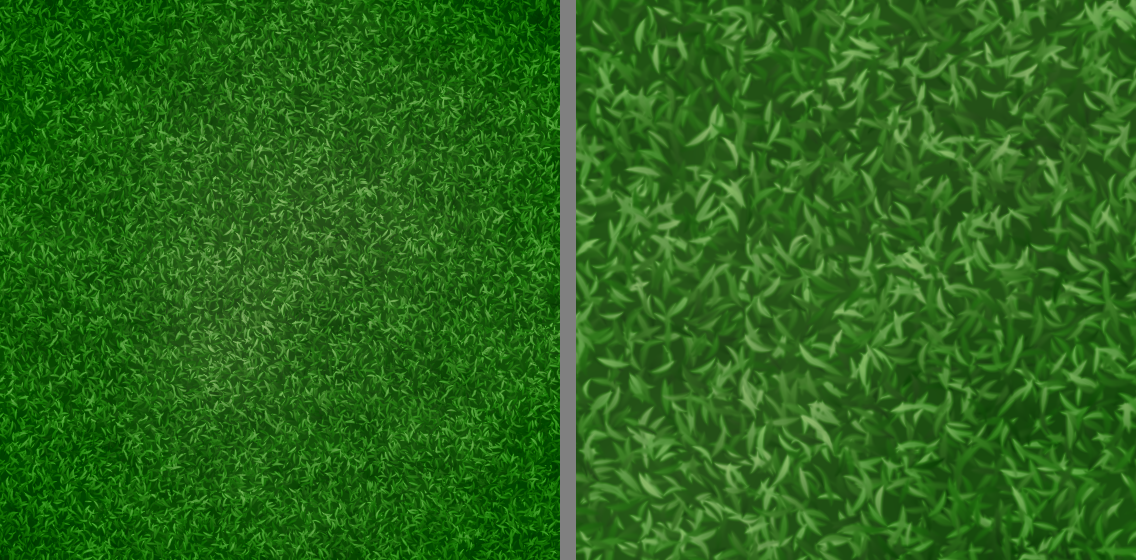
Left, the full canvas; right, a detail of the centre.
Reproduce this texture procedurally as a three.js fragment shader.

```glsl
// Draws a dense lawn of short, curved grass blades with a lighter middle.
varying vec2 vUv;

const int LAYERS = 11;
const float CELL = 0.0225;          // spacing of blades in one layer
const float HALF_LENGTH = 0.0115;
const float HALF_WIDTH = 0.0023;
const float EDGE_SOFTNESS = 0.0015;
const float BLADE_CONTRAST = 1.15;  // spread of tones between blades
const float TIP_LIGHT = 0.17;       // root to tip shading
const float SPREAD = 2.9;           // range of blade directions, radians
const float SOIL_TONE = 0.06;
const float MID_TONE = 0.53;
const float CENTRE_LIGHT = 0.12;
const float VIGNETTE = 0.6;

const vec3 SHADOW = vec3(0.01, 0.19, 0.00);
const vec3 DEEP = vec3(0.04, 0.27, 0.01);
const vec3 DARK = vec3(0.09, 0.35, 0.04);
const vec3 LEAF = vec3(0.12, 0.43, 0.05);
const vec3 FRESH = vec3(0.20, 0.52, 0.11);
const vec3 PALE = vec3(0.33, 0.62, 0.24);
const vec3 GLINT = vec3(0.47, 0.74, 0.34);
const vec3 DRY_SHIFT = vec3(0.055, -0.015, 0.050);

float hash(vec2 p) {
  return fract(sin(dot(p, vec2(127.1, 311.7))) * 43758.5453);
}

vec4 hash4(vec2 p) {
  return fract(sin(vec4(dot(p, vec2(127.1, 311.7)), dot(p, vec2(269.5, 183.3)),
                        dot(p, vec2(419.2, 371.9)), dot(p, vec2(93.7, 251.3)))) * 43758.5453);
}

float noise(vec2 p) {
  vec2 i = floor(p);
  vec2 f = fract(p);
  f = f * f * (3.0 - 2.0 * f);
  return mix(mix(hash(i), hash(i + vec2(1.0, 0.0)), f.x),
             mix(hash(i + vec2(0.0, 1.0)), hash(i + vec2(1.0, 1.0)), f.x), f.y);
}

// Blends one layer of blades over turf, which holds (tone, dryness).
vec2 addBlades(vec2 turf, vec2 p, float layer, float lean) {
  vec2 grid = p / CELL + layer * vec2(0.37, 0.61);
  vec2 base = floor(grid);
  for (int y = -1; y <= 1; y++) {
    for (int x = -1; x <= 1; x++) {
      vec2 id = base + vec2(float(x), float(y));
      vec4 rnd = hash4(id + layer * vec2(17.0, 31.0));
      vec2 offset = (grid - id - rnd.xy) * CELL;
      float angle = (rnd.z - 0.5) * SPREAD + lean;
      float c = cos(angle);
      float s = sin(angle);
      vec2 q = vec2(c * offset.x - s * offset.y, s * offset.x + c * offset.y);
      float size = 0.65 + 0.35 * fract(rnd.x * 7.0 + rnd.w);
      float along = q.y / (HALF_LENGTH * size);
      float bend = (fract(rnd.y * 11.0) - 0.5) * 0.007 * (along * along - 0.3);
      float width = HALF_WIDTH * size * (1.0 - along * along);
      float edge = abs(q.x - bend) - width;
      float mask = 1.0 - smoothstep(-EDGE_SOFTNESS, EDGE_SOFTNESS, edge);
      mask *= 1.0 - smoothstep(0.8, 1.1, abs(along));
      float tone = MID_TONE + (rnd.w - 0.5) * BLADE_CONTRAST + TIP_LIGHT * along;
      float dryness = fract(rnd.z * 13.0 + rnd.x) - 0.5;
      turf = mix(turf, vec2(tone, dryness), mask * 0.92);
    }
  }
  return turf;
}

// Runs through the greens from shadow to glint; 0 is DEEP and 1 is PALE.
vec3 grassColour(float tone) {
  float t = tone * 4.0;
  vec3 colour = mix(SHADOW, DEEP, clamp(t + 1.0, 0.0, 1.0));
  colour = mix(colour, DARK, clamp(t, 0.0, 1.0));
  colour = mix(colour, LEAF, clamp(t - 1.0, 0.0, 1.0));
  colour = mix(colour, FRESH, clamp(t - 2.0, 0.0, 1.0));
  colour = mix(colour, PALE, clamp(t - 3.0, 0.0, 1.0));
  return mix(colour, GLINT, clamp(t - 4.0, 0.0, 1.0));
}

void main() {
  // Broad patches steer the direction and light of the turf
  float patches = noise(vUv * 5.0 + 3.0) - 0.5;
  float clumps = noise(vUv * 24.0 + 9.0) - 0.5;
  float lean = (noise(vUv * 6.0 + 20.0) - 0.5) * 1.6;

  // Blades, from the bottom layer up
  vec2 turf = vec2(SOIL_TONE, 0.0);
  for (int i = 0; i < LAYERS; i++) {
    turf = addBlades(turf, vUv, float(i), lean);
  }

  // Light falls off towards the corners, where the green is purer
  vec2 fromCentre = vUv - 0.5;
  float radius2 = dot(fromCentre, fromCentre);
  float light = CENTRE_LIGHT - VIGNETTE * radius2 + 0.14 * patches + 0.20 * clumps;
  float dry = 0.9 - 5.0 * radius2 + 1.1 * turf.y + 0.8 * patches;

  vec3 colour = grassColour(turf.x + light) + DRY_SHIFT * clamp(dry, -0.8, 1.4);
  gl_FragColor = vec4(clamp(colour, 0.0, 1.0), 1.0);
}
```
